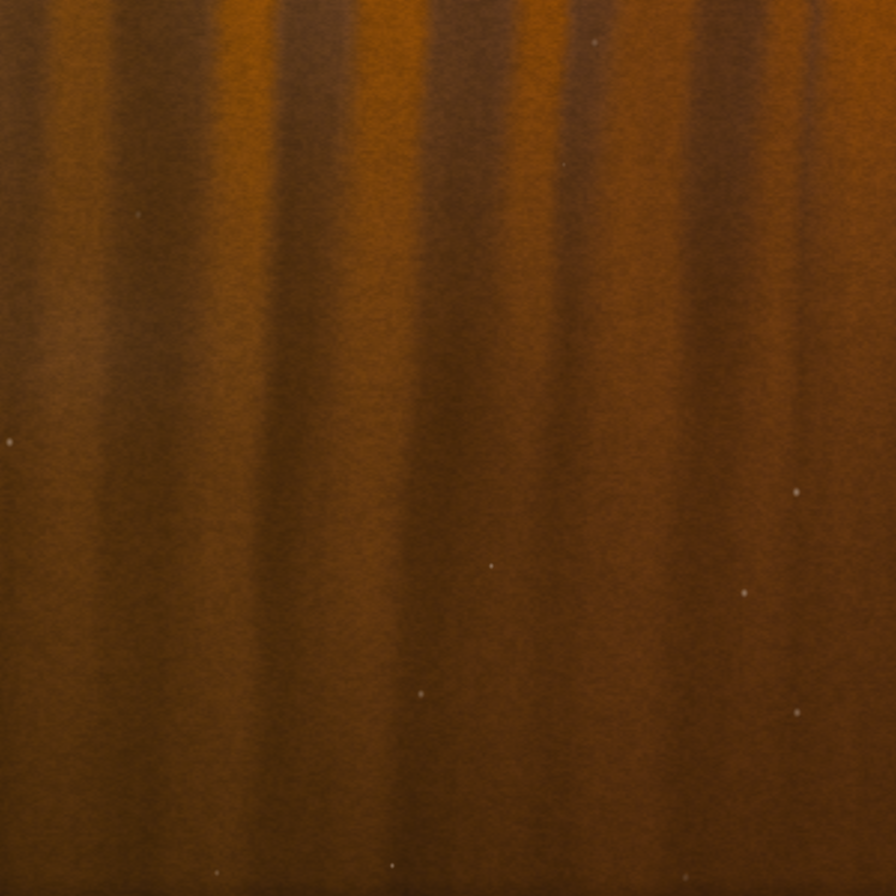
Write a Shadertoy shader that draws this texture.

```glsl
// Dim amber-brown curtain: uneven vertical folds fading downward, fine grain and dust specks.

float hash(vec2 p) {
    vec3 q = fract(p.xyx * 0.1031);
    q += dot(q, q.yzx + 33.33);
    return fract((q.x + q.y) * q.z);
}

float noise(vec2 p) {
    vec2 cell = floor(p), f = fract(p);
    f = f * f * (3.0 - 2.0 * f);
    float low = mix(hash(cell), hash(cell + vec2(1, 0)), f.x);
    float high = mix(hash(cell + vec2(0, 1)), hash(cell + vec2(1, 1)), f.x);
    return mix(low, high, f.y);
}

// Lit folds, wide and narrow in turn: soft left flank, firmer right edge.
float foldLight(float x, float y) {
    float light = 0.0;
    for (int i = 0; i < 7; i++) {
        float n = float(i);
        float rightEdge = 0.125 + 0.19 * n - 0.007 * n * n;
        float width = 0.07 + n * (i % 2 == 0 ? 0.005 : -0.004) + 0.02 * (1.0 - y);
        float flank = mix(0.06, 0.02, y);
        float edge = mix(0.024, 0.015, y);
        float left = smoothstep(-flank, flank, x - rightEdge + width);
        float right = 1.0 - smoothstep(-edge, edge, x - rightEdge);
        float strength = min(0.6 + 0.4 * n, 1.06 - 0.05 * n);
        strength *= 0.75 + 0.4 * noise(vec2(n * 5.3, y * 3.0));
        light = max(light, left * right * strength);
    }
    return light;
}

// Pale dust, denser toward the bottom.
float dust(vec2 uv) {
    float cover = 0.0;
    for (int i = 0; i < 12; i++) {
        float n = float(i);
        vec2 centre = vec2(hash(vec2(n, 21.0)), pow(hash(vec2(n, 43.0)), 1.6));
        float radius = 0.003 + 0.003 * hash(vec2(n, 65.0));
        float spot = 1.0 - smoothstep(0.0, radius, length((uv - centre) * vec2(1.0, 0.85)));
        cover = max(cover, spot * (0.2 + 0.6 * hash(vec2(n, 87.0))));
    }
    return cover;
}

void mainImage(out vec4 fragColor, in vec2 fragCoord) {
    vec2 uv = fragCoord / iResolution.xy;
    float x = uv.x, y = uv.y;

    // Folds lean left on the way down, with slightly ragged edges.
    float foldX = x + 0.17 * (1.0 - y) * x * (1.0 - x);
    foldX += 0.01 * (noise(vec2(x * 4.0, y * 5.0)) - 0.5);
    foldX += 0.005 * (noise(uv * vec2(70.0, 130.0)) - 0.5);
    float light = foldLight(foldX, y);

    // Brightness: dark ground, folds that glow at the top, uneven streaks.
    float tone = mix(0.264, 0.318, y) + 0.07 * y * (1.0 - y) + 0.012 * (x - 0.4);
    tone += light * mix(0.04, 0.195, pow(y, 1.75));
    float thin = noise(vec2(foldX * 70.0, y * 2.6));
    float wide = noise(vec2(foldX * 27.0, y * 1.3));
    tone += (0.7 * wide + 0.5 * thin - 0.6) * mix(0.022, 0.042, y);
    tone += 0.025 * (noise(uv * vec2(5.0, 4.0) + 11.0) - 0.5);
    tone *= mix(0.88, 1.0, smoothstep(0.0, 0.025, y));

    // Olive to the left, rust to the right; blue falls away in the glow.
    float green = tone * mix(0.575, 0.535, smoothstep(0.1, 0.85, x));
    green -= 0.12 * max(tone - 0.42, 0.0);
    float blue = 0.036 + 0.02 * smoothstep(0.26, 0.38, tone) - 0.03 * smoothstep(0.42, 0.52, tone);
    vec3 color = vec3(tone, green, blue);

    // Greyish haze in the upper shadows and on a patch at the left.
    float shadow = 1.0 - smoothstep(0.0, 0.8, light);
    float shadowHaze = smoothstep(0.55, 1.0, y) * shadow * (0.2 + 0.9 * noise(vec2(foldX * 8.0, y * 4.0)));
    vec2 patchOffset = (uv - vec2(0.09, 0.61)) / vec2(0.16, 0.09);
    float haze = shadowHaze + 0.5 * exp(-dot(patchOffset, patchOffset));
    color += haze * vec3(0.035, 0.04, 0.065);

    // Fine grain, slightly wider than tall, over faint mottling.
    float grain = noise(uv * vec2(150.0, 235.0)) + 0.7 * noise(uv * vec2(300.0, 390.0) + 37.0) - 0.85;
    float mottle = noise(uv * vec2(60.0, 85.0) + 53.0) - 0.5;
    color *= 1.0 + 0.12 * grain + 0.045 * mottle;
    color += vec3(0.004, 0.0, 0.012) * (noise(uv * 150.0 + 71.0) - 0.5);

    color = mix(color, vec3(0.64, 0.54, 0.46), dust(uv));
    fragColor = vec4(clamp(color, 0.0, 1.0), 1.0);
}
```
